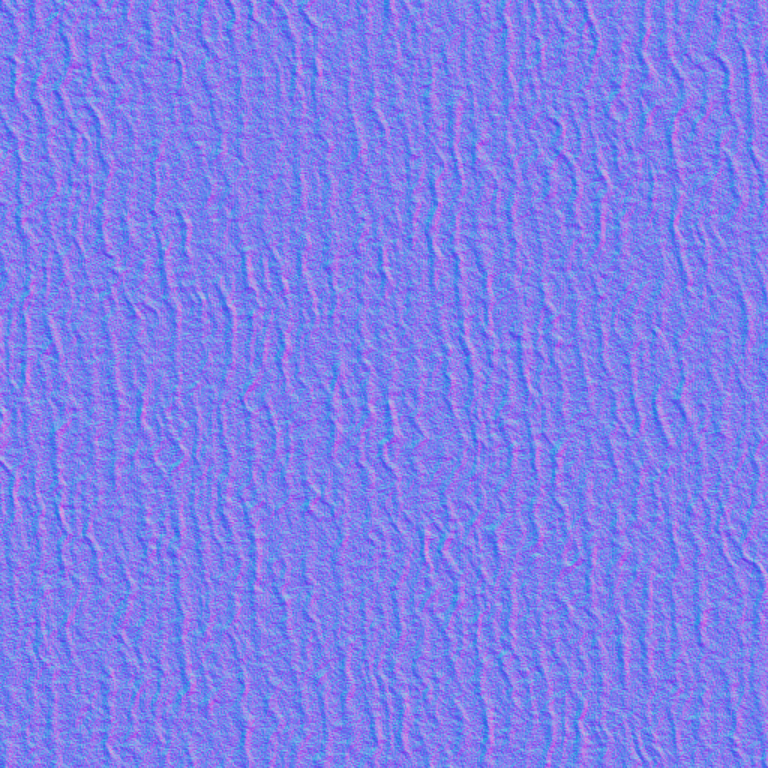
Give the GLSL for this texture map, as a Shadertoy shader.

```glsl
// Tangent-space normal map of rough bark-like plaster: thin, wandering, mostly
// upright wrinkles under a dense fine grain. Height fields are built from value
// noise, differentiated by finite differences and packed as a normal colour.

float hash(vec2 cell) {
    return fract(sin(dot(cell, vec2(12.9898, 78.233))) * 43758.5453);
}

// Smooth value noise in 0..1
float noise(vec2 p) {
    vec2 cell = floor(p), f = fract(p);
    f = f * f * (3.0 - 2.0 * f);
    float low  = mix(hash(cell), hash(cell + vec2(1, 0)), f.x);
    float high = mix(hash(cell + vec2(0, 1)), hash(cell + vec2(1, 1)), f.x);
    return mix(low, high, f.y);
}

// Upright wrinkles: two layers of warped stripes that fade in and out
float wrinkles(vec2 p) {
    float sum = 0.0;
    for (int i = 0; i < 2; i++) {
        float layer = float(i);
        vec2 q = p + 7.3 * layer;
        float sway = 0.026 * noise(q * vec2(8.0, 17.0))
                   + 0.014 * noise(q * vec2(28.0, 40.0) + 3.7)
                   + 0.006 * noise(q * vec2(70.0, 95.0) + 9.1);
        float phase = (q.x + 0.05 * q.y + sway) * (28.0 + 11.0 * layer);
        float distToCrest = abs(fract(phase) - 0.5);
        float crest = 1.0 - smoothstep(0.0, 0.28 + 0.06 * layer, distToCrest);
        float strength = smoothstep(0.0, 0.9, noise(q * vec2(34.0, 20.0) + 5.0));
        sum += crest * (0.35 + strength) * (0.0017 - 0.0006 * layer);
    }
    return sum;
}

// Wrinkles and soft lumps
float relief(vec2 p) {
    return wrinkles(p) + 0.0013 * noise(p * vec2(70.0, 110.0) + 2.0)
                       + 0.0009 * noise(p * vec2(140.0, 190.0) + 6.0);
}

// Fine grain, 512 grains across
float grain(vec2 p) {
    return 0.00095 * noise(p * 512.0 + 0.5) + 0.0005 * noise(p * 256.0 + 11.3);
}

void mainImage(out vec4 fragColor, in vec2 fragCoord) {
    vec2 uv = fragCoord / iResolution.xy;
    vec2 stepX = vec2(1.0 / 512.0, 0.0), stepY = stepX.yx;

    // Wrinkle slopes by central differences
    vec2 slope = vec2(relief(uv + 0.5 * stepX) - relief(uv - 0.5 * stepX),
                      relief(uv + 0.5 * stepY) - relief(uv - 0.5 * stepY));

    // Grain slopes: forward in x, backward in y, for cyan and magenta flecks
    float centre = grain(uv);
    slope += vec2(grain(uv + stepX) - centre, centre - grain(uv - stepY));

    // The blue channel is kept nearly level, as in a map averaged over grains
    vec3 normal = normalize(vec3(-slope * 512.0, 1.0));
    normal.z = mix(0.84, normal.z - 0.1, 0.35);
    fragColor = vec4(0.5 + 0.5 * normal, 1.0);
}
```
